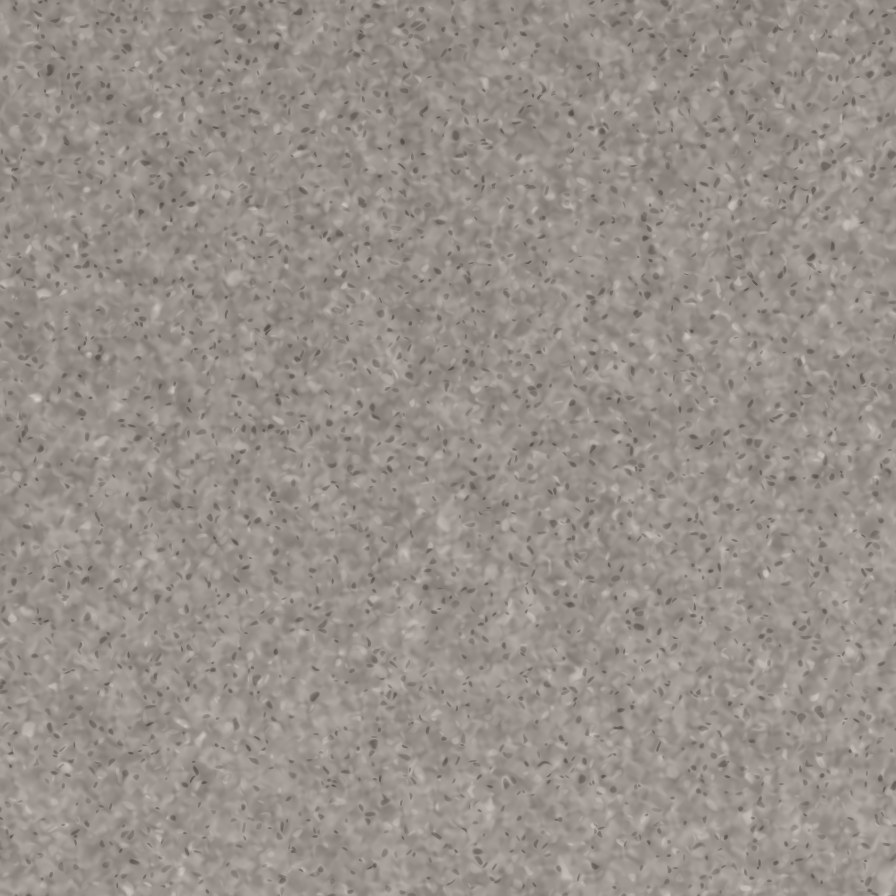
Give the GLSL for this texture, as a WebGL 1 fragment shader.

```glsl
precision highp float;
// Fine speckled grey stone: soft mottled grain with pale flecks and dark specks.

uniform vec2 u_resolution;

#define BASE_COLOR vec3(0.597, 0.568, 0.546)
#define FINE_SCALE 150.0
#define GRAIN_SCALE 84.0
#define CLOUD_SCALE 17.0
#define GRAIN_CONTRAST 0.125
#define PALE_SCALE 38.0
#define CHIP_SCALE 76.0
#define DARK_SCALE 88.0
#define PALE_GAIN 0.12
#define CHIP_GAIN 0.075
#define DARK_GAIN 0.17

float hash(vec2 p) {
  return fract(sin(dot(p, vec2(127.1, 311.7))) * 43758.5453);
}

vec2 hash2(vec2 p) {
  return vec2(hash(p), hash(p + 57.3));
}

mat2 rotation(float angle) {
  float c = cos(angle);
  float s = sin(angle);
  return mat2(c, s, -s, c);
}

float valueNoise(vec2 p) {
  vec2 cell = floor(p);
  vec2 f = fract(p);
  f = f * f * (3.0 - 2.0 * f);
  float low = mix(hash(cell), hash(cell + vec2(1.0, 0.0)), f.x);
  float high = mix(hash(cell + vec2(0.0, 1.0)), hash(cell + vec2(1.0, 1.0)), f.x);
  return mix(low, high, f.y);
}

// Soft, randomly turned ellipses; density is the share of cells that hold one.
float flecks(vec2 p, float density, float minRadius, float maxRadius) {
  vec2 home = floor(p);
  float cover = 0.0;
  for (int y = -1; y <= 1; y++) {
    for (int x = -1; x <= 1; x++) {
      vec2 cell = home + vec2(float(x), float(y));
      float present = step(hash(cell + 11.7), density);
      float size = hash(cell + 23.9);
      float radius = mix(minRadius, maxRadius, size * size);
      float stretch = mix(1.0, 1.5, hash(cell + 37.1));
      vec2 d = rotation(6.2832 * hash(cell + 41.3)) * (p - cell - hash2(cell));
      float dist = length(d * vec2(1.0 / stretch, stretch)) / radius;
      float strength = mix(0.5, 1.0, hash(cell + 71.9));
      cover = max(cover, present * strength * (1.0 - smoothstep(0.45, 1.25, dist)));
    }
  }
  return cover;
}

void main() {
  vec2 uv = gl_FragCoord.xy / u_resolution;

  // Bend the domain slightly so that grain outlines are irregular
  vec2 bend = vec2(valueNoise(uv * 110.0 + 5.0), valueNoise(uv * 110.0 + 91.0)) - 0.5;
  vec2 p = uv + bend * 0.006;

  // Mottled grain at three sizes
  float fine = valueNoise(rotation(0.6) * p * FINE_SCALE + 13.0) - 0.5;
  float grain = valueNoise(rotation(1.1) * p * GRAIN_SCALE + 47.0) - 0.5;
  float cloud = valueNoise(rotation(0.3) * p * CLOUD_SCALE + 29.0) - 0.5;
  float tone = GRAIN_CONTRAST * (fine + 0.65 * grain + 0.25 * cloud);

  // Pale flecks, small chips and dark specks
  tone += PALE_GAIN * flecks(rotation(0.4) * p * PALE_SCALE, 0.22, 0.15, 0.33);
  tone += CHIP_GAIN * flecks(rotation(0.9) * p * CHIP_SCALE + 19.0, 0.27, 0.2, 0.46);
  tone -= DARK_GAIN * flecks(rotation(0.2) * p * DARK_SCALE + 63.0, 0.3, 0.19, 0.4);

  // Light falls off towards the upper left
  tone += 0.036 * (0.5 - uv.y) + 0.012 * (uv.x - 0.5);

  gl_FragColor = vec4(BASE_COLOR + tone * vec3(1.0, 0.99, 1.0), 1.0);
}
```
